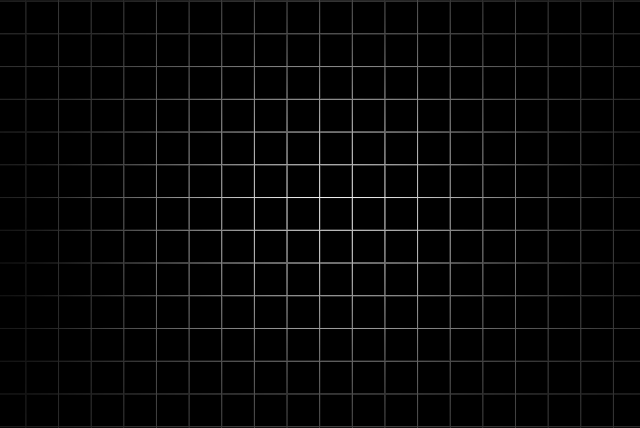
This pattern is drawn by a Shadertoy shader. Its source:

```glsl
// A fine white square grid on black, lit by a soft central glow.

const float PITCH = 0.0765;                 // cell size, in canvas heights
const float LINE_WIDTH = 0.0024;
const vec2 GRID_ORIGIN = vec2(0.7492, 0.4620);
const vec3 LINE_COLOR = vec3(0.97);

// Pixel coverage of evenly spaced lines along each axis.
vec2 lineCoverage(vec2 p, float pitch, float width, vec2 pixel) {
    vec2 dist = abs(fract(p / pitch + 0.5) - 0.5) * pitch;
    vec2 covered = (0.5 * width + 0.5 * pixel - dist) / pixel;
    return clamp(covered, vec2(0.0), min(vec2(1.0), width / pixel));
}

// Elliptical Gaussian spot.
float softSpot(vec2 p, vec2 center, vec2 radius) {
    vec2 q = (p - center) / radius;
    return exp(-dot(q, q));
}

// Bright middle, dim rim, and a darker pool at the left edge.
float gridLight(vec2 p) {
    float glow = 0.76 * softSpot(p, vec2(0.78, 0.52), vec2(0.43, 0.37));
    float leftShade = 0.14 * softSpot(p, vec2(0.0, 0.34), vec2(0.22, 0.42));
    float rightShade = 0.06 * softSpot(p, vec2(1.5, 0.55), vec2(0.12, 0.35));
    return max(0.21 + glow - leftShade - rightShade, 0.0);
}

void mainImage(out vec4 fragColor, in vec2 fragCoord) {
    // Canvas spans 1.5 by 1 units.
    vec2 unitsPerPixel = vec2(1.5, 1.0) / iResolution.xy;
    vec2 p = fragCoord * unitsPerPixel;

    vec2 lines = lineCoverage(p - GRID_ORIGIN, PITCH, LINE_WIDTH, unitsPerPixel);
    float grid = max(lines.x, lines.y);
    fragColor = vec4(LINE_COLOR * grid * gridLight(p), 1.0);
}
```
